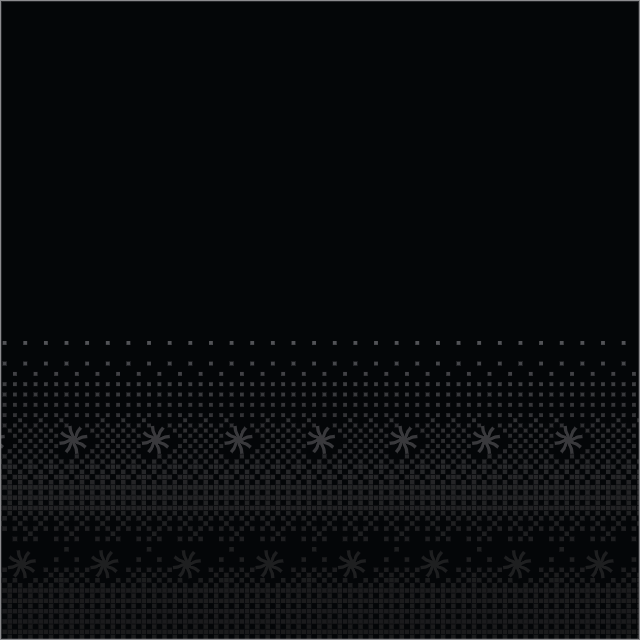
This pattern is drawn by a Shadertoy shader. Its source:

```glsl
const float TAU = 6.2831853;
const float CELL = 0.00806;                  // dither pitch in canvas units
const vec2 GRID_ORIGIN = vec2(0.0072, 0.4642); // first dot of the top row
const float STAR_STEP = 16.0;                // star spacing in cells
const vec2 UPPER_STAR = vec2(13.33, 18.8);
const vec2 LOWER_STAR = vec2(3.33, 42.9);
const float STAR_RADIUS = 2.75;
const float ARM_WIDTH = 0.32;
const float ARM_SHIFT = 0.34;
const float FRAME_WIDTH = 0.00195;
const vec3 NIGHT = vec3(0.016, 0.022, 0.033);
const vec3 FRAME = vec3(0.55, 0.55, 0.56);
const vec3 TINT = vec3(0.99, 1.0, 1.05);
const float UPPER_LEVEL = 0.225;
const float LOWER_LEVEL = 0.12;

// Dot density by row, as (row, density)
const int KEY_COUNT = 14;
const vec2 KEYS[KEY_COUNT] = vec2[](
    vec2(-1.0, 0.0), vec2(0.0, 0.04), vec2(10.0, 0.24), vec2(13.0, 0.26),
    vec2(15.0, 0.36), vec2(18.0, 0.5), vec2(23.0, 0.5), vec2(27.0, 0.75),
    vec2(32.0, 0.75), vec2(36.0, 0.32), vec2(40.0, 0.1), vec2(44.0, 0.15),
    vec2(47.0, 0.74), vec2(58.0, 0.74));

float bayer2(vec2 p) {
    p = floor(p);
    return fract(p.x * 0.5 + p.y * p.y * 0.75);
}

float bayer4(vec2 p) {
    return bayer2(p * 0.5) * 0.25 + bayer2(p);
}

float bump(float x, float center, float width) {
    return 1.0 - smoothstep(0.0, width, abs(x - center));
}

// Offset to the nearest star in a horizontal row
vec2 starOffset(vec2 p, vec2 origin) {
    p -= origin;
    p.x = mod(p.x + 0.5 * STAR_STEP, STAR_STEP) - 0.5 * STAR_STEP;
    return p;
}

float density(vec2 cell) {
    float d = 0.0;
    for (int i = 1; i < KEY_COUNT; i++) {
        float t = (cell.y - KEYS[i - 1].x) / (KEYS[i].x - KEYS[i - 1].x);
        d = mix(d, KEYS[i].y, clamp(t, 0.0, 1.0));
    }
    // Hanging points, then peaks between the lower stars
    d += 0.16 * cos(TAU * (cell.x - 4.0) / 8.0) * bump(cell.y, 38.0, 4.0);
    d += 0.22 * cos(TAU * (cell.x - 12.0) / STAR_STEP) * bump(cell.y, 44.0, 3.5);
    // Clear space around the stars
    float upper = length(starOffset(cell, UPPER_STAR));
    float lower = length(starOffset(cell, LOWER_STAR));
    return d * smoothstep(2.8, 4.4, min(upper, lower));
}

// Eight offset arms folded into one sector
float pinwheel(vec2 p, float blur) {
    float sector = TAU / 8.0;
    float angle = atan(-p.y, p.x) - 0.12;
    angle = mod(angle + 0.5 * sector, sector) - 0.5 * sector;
    vec2 q = length(p) * vec2(cos(angle), sin(angle));
    q.y -= ARM_SHIFT * smoothstep(0.5, 2.0, q.x);
    float arm = max(abs(q.y) - ARM_WIDTH, q.x - STAR_RADIUS);
    float d = min(arm, length(p) - 0.7);
    return clamp(0.5 - d / blur, 0.0, 1.0);
}

void mainImage(out vec4 fragColor, in vec2 fragCoord) {
    vec2 uv = fragCoord / iResolution.xy;
    float pixel = 1.0 / iResolution.y;
    float blur = pixel / CELL;
    vec2 grid = vec2(uv.x - GRID_ORIGIN.x, GRID_ORIGIN.y - uv.y) / CELL;
    vec2 cell = floor(grid + 0.5);
    vec2 local = abs(grid - cell);

    // Ordered square dots, fading towards the bottom
    float on = step(bayer4(cell) + 0.03125, density(cell));
    float halfSize = mix(0.37, 0.44, smoothstep(18.0, 27.0, cell.y));
    float dotMask = clamp((halfSize - max(local.x, local.y)) / blur + 0.5, 0.0, 1.0);
    float level = 0.095 + 0.23 * exp(-max(cell.y, 0.0) / 18.0);
    vec3 color = mix(NIGHT, level * TINT, on * dotMask);

    // Two staggered rows of stars
    float upper = pinwheel(starOffset(grid, UPPER_STAR), blur);
    float lower = pinwheel(starOffset(grid, LOWER_STAR), blur);
    upper *= step(grid.x, UPPER_STAR.x + 6.5 * STAR_STEP);
    color = mix(color, UPPER_LEVEL * TINT, upper);
    color = mix(color, LOWER_LEVEL * TINT, lower);

    // Thin frame
    vec2 border = min(uv, 1.0 - uv);
    float edge = clamp((FRAME_WIDTH - min(border.x, border.y)) / pixel + 0.5, 0.0, 1.0);
    fragColor = vec4(mix(color, FRAME, edge), 1.0);
}
```
